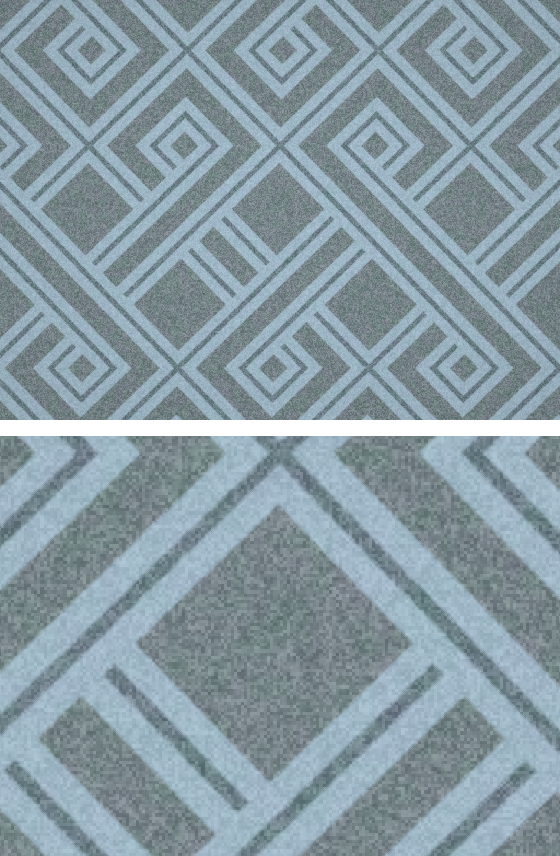
Top, the full canvas; bottom, a detail of the centre.
Write a WebGL 2 fragment shader that draws this pattern.

```glsl
#version 300 es
precision highp float;

uniform vec2 u_resolution;
out vec4 fragColor;

const vec3 LIGHT_LINE = vec3(0.615, 0.708, 0.765);
const vec3 TAUPE_FILL = vec3(0.455, 0.510, 0.525);
const vec3 THIN_GROOVE = vec3(0.420, 0.495, 0.525);

// Lengths in units of the canvas height
const float PITCH = 0.4549;
const vec2 ANCHOR = vec2(0.439, 0.347);
const float SKEW = 0.030;

// Lengths in units of the pitch
const float BAND_CENTER = 0.332;
const float BAND_HALF = 0.258;
const float SPAN = 2.0 * BAND_CENTER + 0.5;
const int SAMPLES = 3;

float hash(vec2 p) {
    uvec2 k = uvec2(ivec2(floor(p)) + 4096);
    uint h = k.x * 1664525u + k.y * 1013904223u;
    h = (h ^ (h >> 15)) * 2246822519u;
    h = (h ^ (h >> 13)) * 3266489917u;
    return float((h ^ (h >> 16)) >> 8) / 16777216.0;
}

float valueNoise(vec2 p) {
    vec2 i = floor(p);
    vec2 f = fract(p);
    f = f * f * (3.0 - 2.0 * f);
    float low = mix(hash(i), hash(i + vec2(1.0, 0.0)), f.x);
    float high = mix(hash(i + vec2(0.0, 1.0)), hash(i + 1.0), f.x);
    return mix(low, high, f.y);
}

// Which diagonal lies on top, alternating every two half-pitch columns
bool fallsLeft(float column) {
    return mod(column, 4.0) < 1.5;
}

// Distance from the middle of the visible band; y points down
float bandDistance(vec2 pos) {
    // Stack the rows, and turn the lower half of each by 180 degrees
    pos.y = mod(pos.y + 0.25, SPAN + 0.5) - 0.25;
    if (pos.y > 0.5 * SPAN) pos = vec2(0.5, SPAN) - pos;

    vec2 diagonal = vec2(pos.x + pos.y, pos.y - pos.x);
    vec2 cell = floor(diagonal + 0.5);
    float row = cell.x + cell.y;

    // Key diamonds: rings, one side of which runs on as a band
    if (row < 0.5) {
        vec2 local = diagonal - cell;
        if (!fallsLeft(cell.x - cell.y)) local = local.yx;
        bool runsOn = row > -0.5 && local.x > BAND_CENTER - BAND_HALF && local.y > 0.0;
        float radius = runsOn ? local.x : max(abs(local.x), abs(local.y));
        return abs(radius - BAND_CENTER);
    }

    // Lattice of crossing bands around plain diamonds
    vec2 band = floor(diagonal - BAND_CENTER + 0.5);
    vec2 away = abs(diagonal - BAND_CENTER - band);
    bool crossing = max(away.x, away.y) < BAND_HALF && band.x + band.y > -0.5;
    if (crossing) return fallsLeft(band.x - band.y) ? away.x : away.y;
    return min(away.x, away.y);
}

// Profile across a band: taupe, light, groove, light, taupe
vec3 bandColor(float d) {
    if (d < 0.074 || d > BAND_HALF) return TAUPE_FILL;
    return d > 0.149 && d < 0.187 ? THIN_GROOVE : LIGHT_LINE;
}

// Averages several points to soften the edges
vec3 softPattern(vec2 uv, float spread) {
    vec3 sum = vec3(0.0);
    for (int j = 0; j < SAMPLES; j++) {
        for (int i = 0; i < SAMPLES; i++) {
            vec2 offset = (vec2(i, j) + 0.5) / float(SAMPLES) - 0.5;
            vec2 pos = uv + offset * spread;
            pos = vec2(pos.x, 1.0 - pos.y) - ANCHOR;
            pos.x += SKEW * pos.y;
            sum += bandColor(bandDistance(pos / PITCH));
        }
    }
    return sum / float(SAMPLES * SAMPLES);
}

// Woven grain with faint drifts of hue
vec3 fabricGrain(vec2 uv) {
    float fine = hash(uv * 384.0) - 0.5;
    float coarse = valueNoise(uv * 190.0 + 31.0) - 0.5;
    float hue = valueNoise(uv * 60.0 + 77.0) - 0.5;
    return vec3(0.13 * fine + 0.09 * coarse) + hue * vec3(0.035, -0.01, 0.03);
}

void main() {
    vec2 uv = gl_FragCoord.xy / u_resolution.y;
    vec2 centered = gl_FragCoord.xy / u_resolution - 0.5;
    vec3 color = softPattern(uv, max(0.0042, 1.3 / u_resolution.y));

    // Grain is weaker on the light lines
    float lightness = smoothstep(0.46, 0.60, color.r);
    color += fabricGrain(uv) * mix(1.0, 0.55, lightness);

    // Gentle darkening toward the corners
    color *= 1.02 - 0.16 * dot(centered, centered);
    fragColor = vec4(clamp(color, 0.0, 1.0), 1.0);
}
```
